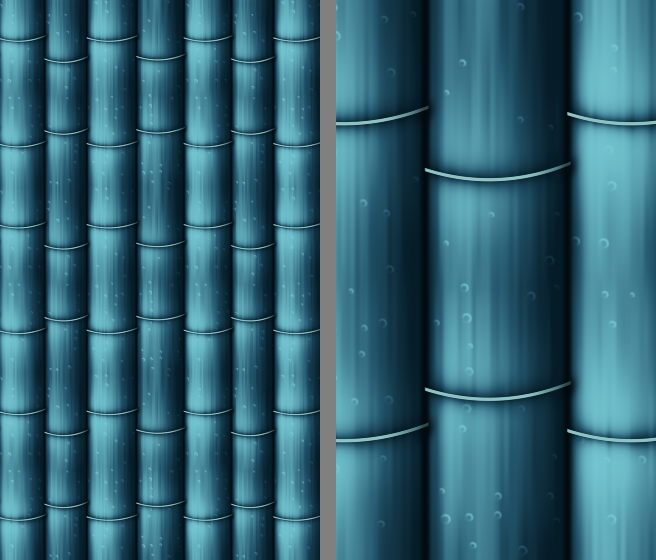
Left, the full canvas; right, a detail of the centre.
Write a WebGL 2 fragment shader that draws this pattern.

```glsl
#version 300 es
precision highp float;
// Teal bamboo canes standing side by side, with curved joints and speckled skin.

#define TILES_DOWN 3.0      // square tiles in the canvas height
#define TILE_SHIFT 0.0156   // part of the first cane cut off at the left
#define JOINT_CURVE 0.09    // sag of the joint lines
#define LINE_WIDTH 0.0055   // thickness of the pale joint line
#define LIP 0.006           // joint overhang past the right side
#define ODD_GAIN 0.80       // brightness of the narrow, duller canes
#define STREAKS 0.17        // strength of the lengthwise grain
#define SPECK_CELLS 20.0    // speckle cells along a tile side
#define SPECK_SHARE 0.30    // share of cells holding a speck
#define CONTRAST 1.18       // spread of the tones about the middle

uniform vec2 u_resolution;
out vec4 fragColor;

const vec3 GAP = vec3(0.005, 0.04, 0.06);
const vec3 DARK = vec3(0.02, 0.105, 0.15);
const vec3 MID = vec3(0.14, 0.34, 0.43);
const vec3 LIGHT = vec3(0.47, 0.80, 0.84);
const vec3 JOINT = vec3(0.58, 0.80, 0.79);

// Each cane: centre, half width, upper joint, lower joint.
const vec4 CANES[4] = vec4[4](
    vec4(0.127, 0.127, 0.785, 0.219),
    vec4(0.367, 0.113, 0.672, 0.287),
    vec4(0.613, 0.133, 0.785, 0.219),
    vec4(0.873, 0.127, 0.685, 0.293));

float hash(vec2 p) {
    vec3 q = fract(vec3(p.xyx) * 0.1031);
    q += dot(q, q.yzx + 33.33);
    return fract((q.x + q.y) * q.z);
}

// Value noise that repeats after the given number of cells.
float tiledNoise(vec2 p, vec2 period) {
    vec2 cell = floor(p);
    vec2 f = smoothstep(0.0, 1.0, p - cell);
    vec2 a = mod(cell, period);
    vec2 b = mod(cell + 1.0, period);
    return mix(mix(hash(a), hash(vec2(b.x, a.y)), f.x),
               mix(hash(vec2(a.x, b.y)), hash(b), f.x), f.y);
}

// Signed offset wrapped to -0.5 .. 0.5.
float wrap(float x) {
    return fract(x + 0.5) - 0.5;
}

// Rolls tones off gently below one instead of clipping them.
float softLimit(float t) {
    t = max(t, 0.0);
    return t / pow(1.0 + pow(t, 5.0), 0.2);
}

vec3 toneColor(float t) {
    return t < 0.4 ? mix(DARK, MID, t / 0.4) : mix(MID, LIGHT, (t - 0.4) / 0.6);
}

// Small pale rings with a lit upper side.
float specks(vec2 p, float px) {
    vec2 g = p * SPECK_CELLS;
    vec2 id = mod(floor(g), SPECK_CELLS);
    vec2 centre = 0.25 + 0.5 * vec2(hash(id + 31.0), hash(id + 67.0));
    vec2 d = fract(g) - centre;
    float radius = mix(0.06, 0.15, hash(id + 11.0));
    float soft = max(px * SPECK_CELLS, 0.05);
    float ring = 1.0 - smoothstep(0.0, soft + 0.03, abs(length(d) - radius));
    float lit = 0.55 + 0.45 * clamp((d.x + d.y) / radius, -1.0, 1.0);
    return ring * lit * step(hash(id + 5.0), SPECK_SHARE);
}

void main() {
    float px = TILES_DOWN / u_resolution.y;
    vec2 p = gl_FragCoord.xy * px + vec2(TILE_SHIFT, 0.0);
    float grain = tiledNoise(p * vec2(120.0, 5.0), vec2(120.0, 5.0)) - 0.5;
    float blotch = tiledNoise(p * vec2(14.0, 9.0), vec2(14.0, 9.0)) - 0.5;
    float speck = specks(p, px);

    vec3 color = GAP;
    float line = 0.0;
    float knot = 0.0;
    for (int i = 0; i < 4; i++) {
        vec4 cane = CANES[i];
        float x = wrap(p.x - cane.x);
        float s = 0.5 + 0.5 * x / cane.y;
        float gain = i % 2 == 1 ? ODD_GAIN : 1.05;

        // Height above the nearest curved joint.
        float y = p.y - JOINT_CURVE * (s - 0.45) * (s - 0.45) + 0.006;
        float upper = wrap(y - cane.z);
        float lower = wrap(y - cane.w);
        float d = abs(upper) < abs(lower) ? upper : lower;

        // Round shading, glow near the joints, dark pinch at the joints.
        float across = smoothstep(-0.04, 0.2, s) * (1.0 - 0.95 * smoothstep(0.2, 1.04, s));
        float glow = exp(-abs(d) / 0.10);
        float pinch = exp(-abs(d) / (d > 0.0 ? 0.030 : 0.022));
        float tone = across * (0.63 + 0.90 * glow) * (1.0 - 0.95 * pinch) * gain;
        tone = 0.40 + CONTRAST * (tone - 0.40);
        tone += (grain * STREAKS + blotch * 0.10) * (0.3 + across);
        tone += speck * 0.32 * (0.25 + across) * (1.0 - pinch);

        float body = 1.0 - smoothstep(-0.010, px, abs(x) - cane.y + 0.002);
        color = mix(color, toneColor(softLimit(tone)), body);

        // Pale joint line and the dark knot at its right end.
        float span = smoothstep(-px, px, x + cane.y) * (1.0 - smoothstep(-px, px, x - cane.y - LIP));
        float stroke = 1.0 - smoothstep(-0.5 * px, 0.7 * px, abs(d) - 0.5 * LINE_WIDTH);
        line = max(line, stroke * span * mix(0.95, 0.5, smoothstep(0.7, 1.0, s)));
        vec2 k = vec2(x - cane.y - 0.002, d + 0.008) / vec2(0.014, 0.018);
        knot = max(knot, exp(-dot(k, k)));
    }
    color = mix(color, GAP, 0.85 * knot);
    color = mix(color, JOINT, line * (1.0 - 0.5 * knot));
    fragColor = vec4(color, 1.0);
}
```
